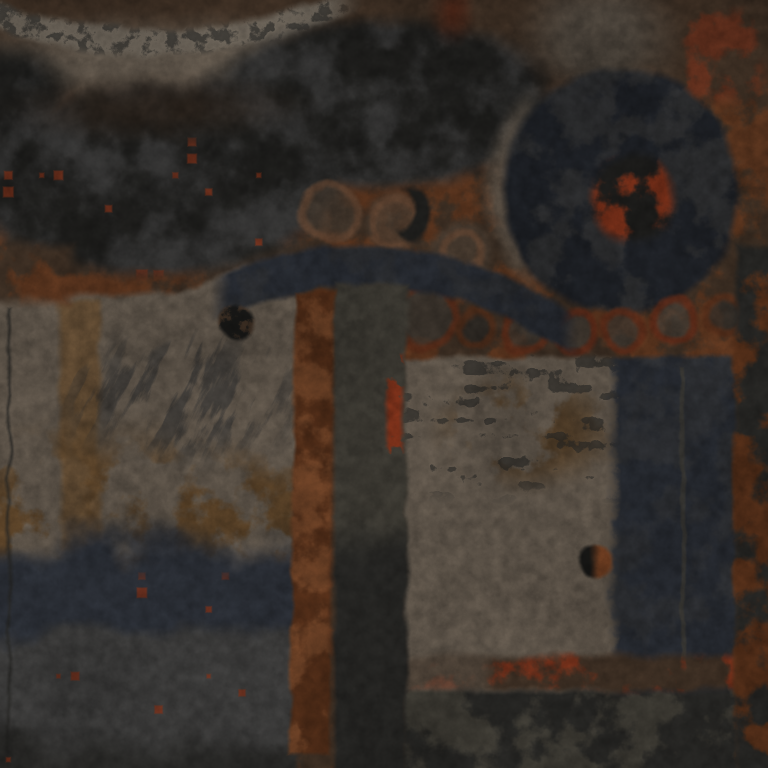
Write a WebGL 2 fragment shader that draws this texture.

```glsl
#version 300 es
precision highp float;
// Weathered machine plates: soot masses, a wheel and an arch over worn panels.
// Noise-warped boxes and ovals are layered back to front, then stained with
// fractal noise, chips, scratches and grain.
#define WARP 0.014
#define EDGE 0.004
#define GRAIN 0.42
#define CHIP_CELLS 46.0
#define CHIP_RATE 0.06
#define SCRATCHES 0.65
#define GEARS 7

uniform vec2 u_resolution;
out vec4 outColor;

const vec3 SOOT = vec3(.135, .133, .125), NAVY = vec3(.135, .147, .17),
  STEEL = vec3(.215, .213, .21), OLIVE = vec3(.215, .205, .18),
  TAN = vec3(.345, .31, .27), OCHRE = vec3(.36, .265, .16),
  RUST = vec3(.35, .195, .105), RED = vec3(.43, .17, .09),
  SOIL = vec3(.215, .165, .125), PALE = vec3(.4, .37, .33);

vec2 p; // warped position
vec3 c; // paint so far

float hash(vec2 v) {
  vec3 q = fract(v.xyx * .1031);
  q += dot(q, q.yzx + 33.33);
  return fract((q.x + q.y) * q.z);
}
float noise(vec2 v) {
  vec2 i = floor(v), f = fract(v);
  f = f * f * (3. - 2. * f);
  return mix(mix(hash(i), hash(i + vec2(1, 0)), f.x),
             mix(hash(i + vec2(0, 1)), hash(i + 1.), f.x), f.y);
}
float fbm(vec2 v) {
  float sum = 0., amp = .5;
  for (int i = 0; i < 5; i++) {
    sum += amp * noise(v);
    v = mat2(1.6, 1.2, -1.2, 1.6) * v + 7.3;
    amp *= .5;
  }
  return sum;
}
float fill(float d, float soft) { return 1. - smoothstep(-soft, soft, d); }
// Box from low corner xy to high corner zw
float box(vec4 b, float soft) {
  vec2 d = max(b.xy - p, p - b.zw);
  return fill(max(d.x, d.y), soft);
}
// Oval with centre xy and radii zw
float oval(vec4 o, float soft) {
  return fill((length((p - o.xy) / o.zw) - 1.) * min(o.z, o.w), soft);
}
float ring(vec2 o, float r) { return fill(abs(length(p - o) - r) - .005, EDGE); }
void lay(vec3 paint, float mask) { c = mix(c, paint, clamp(mask, 0., 1.)); }

void main() {
  vec2 uv = gl_FragCoord.xy / u_resolution;
  float broad = fbm(uv * 9.), mid = fbm(uv * 24. + 11.), fine = fbm(uv * 85. + 31.);
  p = uv + WARP * (vec2(mid, fbm(uv * 26. + 57.)) - .5);
  float blotch = smoothstep(.42, .6, mid), crust = smoothstep(.45, .65, fine);
  vec3 rusty = mix(SOIL, RUST, blotch * .8);

  // Rusty backing, dusty glows and scuffed rim
  c = mix(rusty, SOIL, smoothstep(.86, .93, uv.y));
  lay(TAN, oval(vec4(.22, .915, .25, .05), .03));
  float rim = abs(p.y - .945 - .8 * pow(abs(uv.x - .2), 2.)) - .017;
  lay(mix(PALE, SOOT, crust * .7), fill(rim, .007) * fill(uv.x - .45, .03));
  lay(TAN * .8, oval(vec4(.78, .95, .08, .07), .04));
  lay(mix(SOIL, RED, blotch * .6), box(vec4(.89, .87, .99, .985), .015));

  // Soot masses
  float soot = max(oval(vec4(.2, .765, .24, .123), .014), oval(vec4(.5, .865, .225, .108), .014));
  soot = max(soot, oval(vec4(0, .865, .09, .07), .02));
  soot = max(soot, oval(vec4(.33, .8, .13, .105), .015));
  lay(mix(SOOT * .8, STEEL * .87, smoothstep(.38, .65, mid * .6 + broad * .4)), soot);
  lay(SOIL * .75, .7 * oval(vec4(.2, .86, .13, .03), .025));
  lay(RED * .8, .6 * oval(vec4(.588, .985, .018, .025), .02));

  // Wheel with pale left rim and rusted hub
  lay(TAN, .8 * oval(vec4(.79, .752, .155, .16), .014) * fill(uv.x - .69, .025));
  lay(mix(NAVY * .78, STEEL * .9, .6 * blotch), oval(vec4(.808, .75, .153, .16), .007));
  lay(mix(SOOT * .75, RED, blotch), oval(vec4(.825, .74, .053, .058), .009));

  // Gears: a row under the wheel, a group above the arch
  lay(rusty, box(vec4(.52, .53, .97, .592), .012));
  for (int i = 0; i < GEARS; i++) {
    float k = float(i), h = hash(vec2(k, 4)), r = (i < 1 ? .036 : .021) + .006 * h;
    vec2 low = vec2(.553 + .065 * k, .583 - .025 * sin(k * .55) + .01 * h);
    lay(mix(SOOT, TAN * .75, h), .7 * oval(vec4(low, r, r), .007));
    lay(mix(RUST, RED, h) * .85, .75 * ring(low, r));
    vec2 high = vec2(.43 + .085 * k, .724 - .013 * k * k);
    if (i > 2) continue;
    lay(mix(SOIL, TAN, .4), .7 * oval(vec4(high, .038, .038), .008));
    lay(mix(RUST, PALE, .35), .7 * ring(high, .036 - .006 * k));
  }
  lay(SOOT * .8, oval(vec4(.537, .72, .024, .035), EDGE) * (1. - oval(vec4(.522, .726, .02, .027), EDGE)));

  // Left panel: tan, ochre stains, dark and grey bands
  vec3 back = c;
  float level = p.y + .1 * (broad - .5), hatch = fbm(vec2(uv.x * 55. - uv.y * 25., uv.y * 16.));
  c = mix(TAN, OCHRE * .9, smoothstep(.46, .35, level) * blotch);
  lay(OCHRE, .75 * box(vec4(.078, .28, .13, .61), .006));
  lay(NAVY * 1.12, smoothstep(.31, .27, level));
  lay(STEEL, smoothstep(.205, .175, level));
  lay(SOOT, smoothstep(.06, .01, level) * .8);
  lay(STEEL * .85, SCRATCHES * smoothstep(.46, .62, hatch) * oval(vec4(.24, .485, .14, .075), .035));
  c = mix(back, c, box(vec4(-1, -1, .39, .617), .007));
  lay(SOOT, .7 * box(vec4(.01, -1, .014, .6), .003));
  lay(rusty, box(vec4(-1, .608, .09, .68), .012));

  // Right panel, navy strip, rust sill, dark foot
  back = c;
  float marks = noise(uv * vec2(26, 95)) * .6 + fine * .5;
  c = mix(TAN, OCHRE * .8, .85 * blotch * oval(vec4(.69, .44, .095, .06), .03));
  lay(SOOT, SCRATCHES * smoothstep(.66, .74, marks) * smoothstep(.33, .39, uv.y));
  lay(mix(NAVY, STEEL * .9, blotch * .4), smoothstep(.788, .808, p.x + .02 * (fine - .5)));
  lay(OLIVE, .7 * box(vec4(.886, .14, .892, .52), .002));
  lay(mix(SOIL, RED, blotch * .9), box(vec4(.5, .1, 1, .146), .008) * (.45 + .55 * smoothstep(.62, .65, p.x)));
  lay(mix(SOOT, OLIVE, blotch), smoothstep(.105, .094, p.y));
  c = mix(back, c, box(vec4(.525, -1, .958, .534), .005));
  lay(mix(SOOT, RUST * .85, blotch), box(vec4(.957, -1, 2, .68), .006));

  // Arch and the two uprights below it
  float arch = fill(abs(p.y - .653 + 1.15 * pow(abs(uv.x - .47), 2.)) - .027, .006);
  lay(TAN, arch * box(vec4(.2, .5, .32, .7), .01));
  lay(mix(NAVY, STEEL * .85, blotch * .4), arch * box(vec4(.285, .5, .74, .7), .016));
  lay(mix(OLIVE, SOOT, smoothstep(.34, .27, level)), box(vec4(.435, -1, .529, .63), .005));
  lay(RED, smoothstep(.5, .56, mid) * box(vec4(.505, .36, .525, .54), .005));
  float lean = .012 * p.y;
  lay(mix(RUST * .8, mix(OCHRE, RED, .35), blotch), box(vec4(.377 + lean, .018, .427 + lean, .62), EDGE));

  // Bolt holes, red chips and grain
  lay(mix(SOOT * .7, SOIL, crust), oval(vec4(.308, .582, .022, .022), EDGE));
  lay(mix(SOOT * .6, RUST * 1.2, smoothstep(.765, .785, p.x)), oval(vec4(.775, .268, .024, .021), EDGE));
  vec2 cell = floor(uv * CHIP_CELLS), d = abs(fract(uv * CHIP_CELLS) - .5);
  float chip = step(hash(cell), CHIP_RATE) * fill(max(d.x, d.y) - .1 - .25 * hash(cell + 9.), .08);
  lay(RED, .8 * chip * fill(uv.x - .37, .02) * max(soot * fill(uv.y - .82, .02), fill(uv.y - .25, .02)));
  outColor = vec4(c * (1. + GRAIN * (fine - .49) + .3 * (broad - .49)), 1);
}
```
